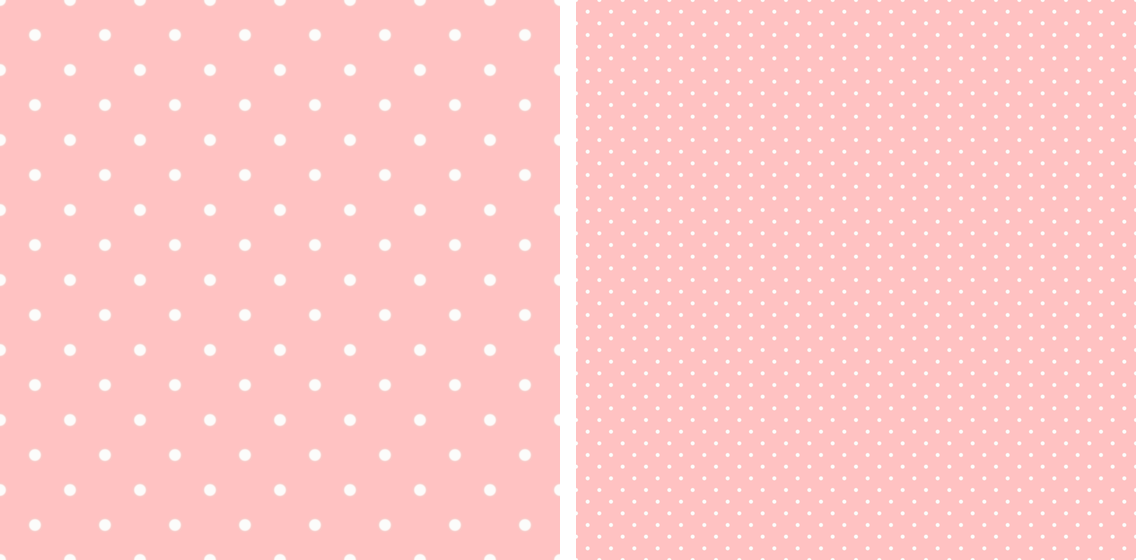
Left, the tile; right, the same tile 3 across and 3 down.
Give the GLSL for this pattern, as a Shadertoy shader.

```glsl
// Small white polka dots in a staggered grid on soft pink.

const float REPEATS = 8.0;        // cells across and down
const float DOT_RADIUS = 0.084;   // in cells
const float EDGE_SOFTNESS = 0.016;
const float HALO_RADIUS = 0.112;

const vec3 PINK = vec3(1.0, 0.76, 0.76);
const vec3 HALO = vec3(0.98, 0.78, 0.77);
const vec3 WHITE = vec3(0.99, 0.99, 0.985);

// Distance to the nearest point of a unit grid centred on the integers
float gridDistance(vec2 p) {
    return length(fract(p + 0.5) - 0.5);
}

// Distance to the nearest dot centre: cell corners and cell middles
float staggeredDistance(vec2 p) {
    return min(gridDistance(p), gridDistance(p + 0.5));
}

// Filled disc with a smooth edge
float disc(float dist, float radius, float softness) {
    return 1.0 - smoothstep(radius - softness, radius + softness, dist);
}

void mainImage(out vec4 fragColor, in vec2 fragCoord) {
    vec2 cell = fragCoord / iResolution.xy * REPEATS;
    float pixel = REPEATS / min(iResolution.x, iResolution.y);
    float softness = max(EDGE_SOFTNESS, 0.75 * pixel);
    float dist = staggeredDistance(cell);

    // Faint rim under each dot, then the dot itself
    vec3 color = mix(PINK, HALO, disc(dist, HALO_RADIUS, softness));
    color = mix(color, WHITE, disc(dist, DOT_RADIUS, softness));
    fragColor = vec4(color, 1.0);
}
```
